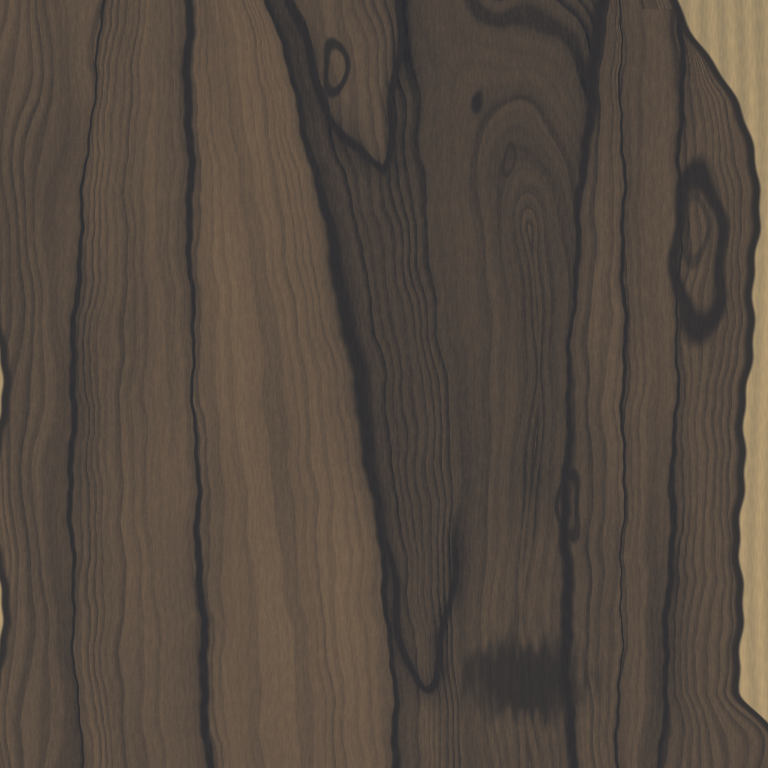
This texture is drawn by a Shadertoy shader. Its source:

```glsl
// Seams between figured panels: bottom x, top x, bow, half width
const vec4 SEAMS[6] = vec4[6](
    vec4(.107, .137, -.027, .0035), vec4(.272, .245, -.006, .0050),
    vec4(.517, .350, .034, .0085), vec4(.745, .785, -.024, .0065),
    vec4(.803, .806, .008, .0022), vec4(.860, .887, .007, .0035));
const float PANEL_TONE[7] = float[7](.68, .75, .90, .54, .74, .70, .68);

vec2 hash2(vec2 p) {
    vec3 q = fract(p.xyx * vec3(.1031, .1030, .0973));
    q += dot(q, q.yzx + 33.33);
    return fract((q.xx + q.yz) * q.zy);
}

// Distance to the nearest scattered cell point
float cellular(vec2 p) {
    vec2 cell = floor(p), f = p - cell;
    float nearest = 2.;
    for (int y = -1; y <= 1; y++)
        for (int x = -1; x <= 1; x++) {
            vec2 o = vec2(x, y);
            nearest = min(nearest, length(o + hash2(cell + o) - f));
        }
    return nearest;
}

float seamX(int i, float y) {
    vec4 s = SEAMS[i];
    float k = float(i) * 2.3;
    float wobble = .0022 * sin(y * 31. + k) + .0013 * sin(y * 73. + k * 3.) + .0006 * sin(y * 190. + k);
    return mix(s.x, s.y, y) + 4. * s.z * y * (1. - y) + wobble;
}

// Signed distance to a valley curve with separate left and right steepness
float valley(vec2 p, vec2 low, vec2 steep) {
    float dx = p.x - low.x, k = dx < 0. ? steep.x : steep.y;
    return (p.y - low.y - k * dx * dx) / sqrt(1. + 4. * k * k * dx * dx);
}

float line(float d, float w) { return 1. - smoothstep(w * .4, w * 1.4, abs(d)); }

float knotRing(vec2 p, vec2 c, vec2 r) { return line(length((p - c) / r) - 1., .25); }

float knotFill(vec2 p, vec2 c, vec2 r) { return 1. - smoothstep(.6, 1.3, length((p - c) / r)); }

void mainImage(out vec4 fragColor, in vec2 fragCoord) {
    vec2 p = fragCoord / iResolution.xy;
    float y = p.y;

    // Sapwood borders
    float edgeL = y < .65 ? -.004 + .011 * sin(21. * y - 8.93) + .001 * sin(y * 140.) : -.01;
    float edgeR = .962 + .022 * smoothstep(.3, .75, y) - .11 * smoothstep(.78, 1.04, y)
                + .05 * (1. - smoothstep(.03, .1, y)) + .003 * sin(y * 37.) + .0015 * sin(y * 110.);
    float sapDist = max(edgeL - p.x, p.x - edgeR);

    // Panel lookup and seam darkness
    float left = 0., leftMid = 0., right = edgeR, rightMid = .975, dark = 0., halo = 0.;
    int panel = 0;
    for (int i = 0; i < 6; i++) {
        float x = seamX(i, y), d = p.x - x;
        float w = SEAMS[i].w * (.85 + .45 * sin(y * 8. + float(i) * 2.9 + 4.));
        dark = max(dark, line(d, w));
        halo = max(halo, exp(-abs(d) / (w * (d > 0. ? 4. : 2.))));
        if (d > 0.) {
            left = x; leftMid = seamX(i, .5); panel = i + 1;
        } else if (x < right) {
            right = x; rightMid = seamX(i, .5);
        }
    }
    float id = float(panel), tone = PANEL_TONE[panel];

    // Grain coordinate follows the seams; the heart panel closes in arches
    float g = mix(leftMid, rightMid, clamp((p.x - left) / max(right - left, .01), 0., 1.));
    if (panel == 3) {
        float arch = .69 - length(vec2(p.x - .69 + .012 * sin(y * 9.), max(y - .7, 0.) * .4));
        g = mix(g, arch, smoothstep(.54, .66, p.x));
    }
    float wave = panel == 0 ? .008 : .003;
    g += wave * sin(y * 17. + p.x * 34. + id) + .0018 * sin(y * 43. - p.x * 60. + id * 4.);

    // Growth rings with uneven spacing and strength
    float phase = g * (panel == 2 ? 36. : 58.) + 1.1 * sin(g * 41. + id) + .35 * sin(g * 97. + y * 3.);
    float saw = fract(phase), strength = hash2(vec2(floor(phase) + 70., id)).x;
    float ring = smoothstep(.25, .88, saw) * (1. - smoothstep(.88, 1., saw));
    tone -= ring * (.08 + .23 * strength) * (panel == 2 ? .75 : 1.);
    tone -= .05 * pow(.5 + .5 * sin(g * 620. + 2. * sin(y * 11.)), 3.);

    // Broad smoky shading
    float smoke = sin(g * 33. + 2. * sin(y * 4. + id)) * sin(y * 5.3 + g * 21. + id * 2.);
    tone += .07 * smoke + .04 * sin(g * 75. + y * 7.);

    // Forked tongue and rounded lower tip inside the heart panel
    if (panel == 3) {
        vec2 q = p + vec2(.004 * sin(y * 45.), .006 * sin(p.x * 90.));
        float fork = valley(q, vec2(.495, .785), vec2(16., 300.));
        float tip = valley(q, vec2(.55, .1), vec2(100.));
        float tipMask = 1. - smoothstep(.27, .36, y);
        tone += .16 * smoothstep(0., .01, fork) + .1 * tipMask * smoothstep(0., .02, -tip);
        dark = max(dark, max(line(fork, .005), line(tip, .0045) * tipMask));
        halo = max(halo, max(exp(-abs(fork) / .018), exp(-abs(tip) / .014) * tipMask));
    }

    // Knots and ink stain
    vec2 k = p + .004 * vec2(sin(y * 60.), sin(p.x * 75.));
    dark = max(dark, .9 * knotRing(k, vec2(.435, .915), vec2(.014, .032)));
    dark = max(dark, .8 * knotRing(k, vec2(.742, .34), vec2(.013, .04)));
    dark = max(dark, .9 * knotRing(k, vec2(.91, .67), vec2(.03, .1)));
    dark = max(dark, .5 * knotRing(k, vec2(.905, .7), vec2(.014, .045)));
    dark = max(dark, .45 * knotRing(k, vec2(.662, .79), vec2(.007, .02)));
    dark = max(dark, .9 * knotFill(k, vec2(.625, .868), vec2(.008, .015)));
    float streaks = cellular(p * vec2(75., 16.));
    float stain = knotFill(k, vec2(.685, .115), vec2(.085, .055) * (.7 + .6 * streaks));
    dark = max(dark, .8 * stain);
    halo = max(halo, .7 * knotFill(p, vec2(.7, .24), vec2(.06, .2)) * streaks);

    // Fibres and pores
    float fibre = cellular(p * vec2(290., 55.)) - .48, pore = cellular(p * vec2(340., 190.)) - .48;
    tone += .14 * fibre + .09 * pore + .05 * (streaks - .48);
    tone = mix(tone - .32 * halo, .04 + .08 * fibre, dark);
    tone = mix(tone, .06, .9 * (1. - smoothstep(.003, .011, abs(sapDist))));

    vec3 wood = mix(vec3(.185, .182, .19), vec3(.44, .365, .295), clamp(tone, -.1, 1.2));
    float sapGrain = .5 + .3 * sin(p.x * 260. + 2. * sin(y * 6.)) + .5 * fibre;
    vec3 sap = mix(vec3(.59, .52, .40), vec3(.71, .61, .45), sapGrain - .3 * smoothstep(.7, 1., y));
    fragColor = vec4(mix(wood, sap, smoothstep(.001, .006, sapDist)), 1.);
}
```
